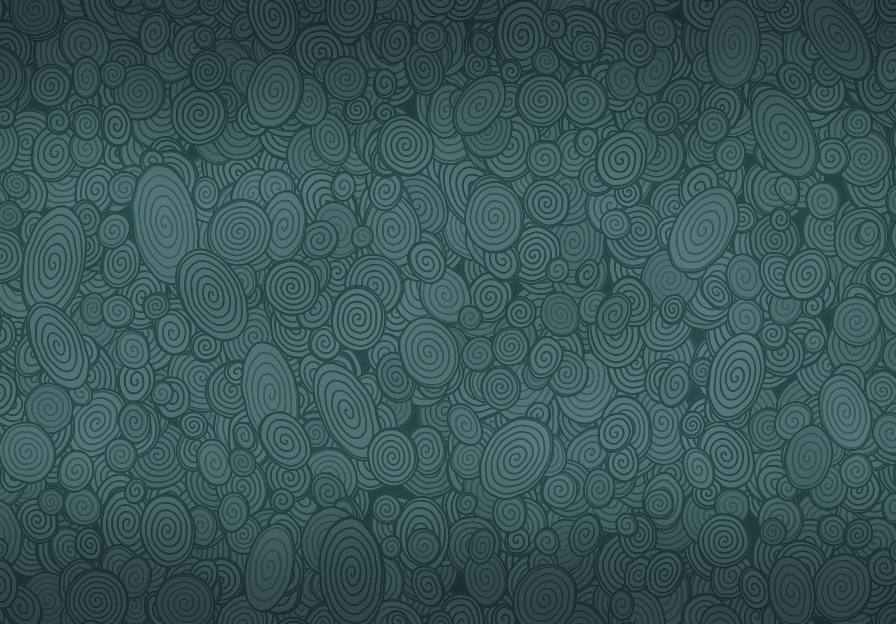
A WebGL 2 fragment shader for this pattern:

```glsl
#version 300 es
precision highp float;
// Overlapping hand-drawn ellipses filled with spiral lines, in muted teal.
// Jittered grids of ellipses are painted back to front, each hiding those below;
// a soft vignette darkens the upper and lower rims.

uniform vec2 u_resolution;
out vec4 fragColor;

const vec3 FILL = vec3(0.325, 0.462, 0.472);
const vec3 INK = vec3(0.155, 0.275, 0.285);
const float TAU = 6.2831853;
const float RING_GAP = 0.0098;      // distance between spiral turns
const float LINE_WIDTH = 0.0031;
const float RIM_WIDTH = 0.0036;
const float JITTER = 0.7;
const float TILT = 1.3;
const float WOBBLE = 0.0022;        // unsteadiness of the drawn lines
const float RIM_SHADE = 0.64;       // brightness at top and bottom
const float MOTTLE = 0.10;

// Per layer: cell size, share of cells used, smallest and largest half width
// (in cells), largest stretch.
const int LAYERS = 4;
const float CELL[LAYERS] = float[](0.075, 0.078, 0.062, 0.100);
const float SHARE[LAYERS] = float[](1.0, 0.75, 0.60, 0.32);
const vec3 SHAPE[LAYERS] = vec3[](vec3(0.55, 0.75, 1.45), vec3(0.36, 0.60, 1.45),
                                  vec3(0.26, 0.50, 1.50), vec3(0.32, 0.52, 2.00));

vec4 hash4(vec3 p) {
  vec4 q = fract(p.xyzx * vec4(0.1031, 0.1030, 0.0973, 0.1099));
  q += dot(q, q.wzxy + 33.33);
  return fract((q.xxyz + q.yzzw) * q.zywx);
}

float cornerSlope(vec2 corner, vec2 offset) {
  float angle = TAU * hash4(vec3(corner, 91.0)).x;
  return dot(vec2(cos(angle), sin(angle)), offset);
}

float gradientNoise(vec2 p) {
  vec2 i = floor(p), f = fract(p);
  vec2 w = f * f * f * (f * (f * 6.0 - 15.0) + 10.0);
  vec2 e = vec2(1.0, 0.0);
  float low = mix(cornerSlope(i, f), cornerSlope(i + e, f - e), w.x);
  float high = mix(cornerSlope(i + e.yx, f - e.yx), cornerSlope(i + 1.0, f - 1.0), w.x);
  return mix(low, high, w.y);
}

float stroke(float dist, float width, float pixel) {
  return 1.0 - smoothstep(-0.6 * pixel, 0.6 * pixel, dist - 0.5 * width);
}

// Returns the ink amount (x) and the coverage (y) of one spiral ellipse.
vec2 spiralEllipse(vec2 q, vec2 radii, vec4 rnd, float pixel) {
  float r = length(q / radii);
  float scale = r / max(length(q / (radii * radii)), 1e-4);
  float edge = (r - 1.0) * scale;

  float turns = floor(radii.x / RING_GAP) + 1.0;
  float spin = rnd.x < 0.5 ? -1.0 : 1.0;
  float phase = r * turns + spin * atan(q.y, q.x) / TAU + rnd.y;
  float ring = abs(fract(phase) - 0.5) * max(scale, 0.5 * radii.x) / turns;

  float wash = 0.22 * rnd.z * rnd.z;
  float strength = mix(0.6, 1.1, rnd.w);
  float spiral = stroke(ring, LINE_WIDTH, pixel) * strength;
  float rim = stroke(abs(edge), RIM_WIDTH, pixel);
  float cover = stroke(edge, RIM_WIDTH, pixel);
  return vec2(max(wash, max(spiral, rim)), cover);
}

void main() {
  float pixel = 1.0 / u_resolution.y;
  vec2 uv = gl_FragCoord.xy / u_resolution;
  vec2 p = gl_FragCoord.xy * pixel;
  vec2 drawn = p + WOBBLE * vec2(gradientNoise(p * 38.0), gradientNoise(p * 38.0 + 57.0));

  // Paint the layers; a fixed scan order keeps overlaps consistent.
  float ink = 1.0;
  for (int layer = 0; layer < LAYERS; layer++) {
    float seed = float(layer) * 7.0 + 3.0;
    float scan = layer % 2 == 0 ? 1.0 : -1.0;
    vec2 grid = drawn / CELL[layer] + seed * 0.37;
    vec2 home = floor(grid);
    for (int n = 0; n < 9; n++) {
      vec2 cell = home + scan * vec2(n % 3 - 1, n / 3 - 1);
      vec4 place = hash4(vec3(cell, seed));
      vec4 look = hash4(vec3(cell, seed + 40.0));
      if (place.w > SHARE[layer]) continue;

      vec2 q = (grid - cell - 0.5 - JITTER * (place.xy - 0.5)) * CELL[layer];
      float angle = TILT * (place.z - 0.5);
      q = mat2(cos(angle), sin(angle), -sin(angle), cos(angle)) * q;
      vec3 shape = SHAPE[layer];
      float halfWidth = mix(shape.x, shape.y, look.x);
      float halfHeight = min(halfWidth * mix(1.03, shape.z, look.y * look.y), 1.1);
      vec4 style = hash4(vec3(cell, seed + 80.0));
      vec2 mark = spiralEllipse(q, vec2(halfWidth, halfHeight) * CELL[layer], style, pixel);
      ink = mix(ink, mark.x, mark.y);
    }
  }

  // Vignette and broad mottling.
  float rise = smoothstep(0.0, 0.30, uv.y) * smoothstep(0.0, 0.34, 1.0 - uv.y);
  float sides = smoothstep(-0.25, 0.2, uv.x) * smoothstep(-0.25, 0.2, 1.0 - uv.x);
  float shade = mix(RIM_SHADE, 1.0, rise) * mix(0.85, 1.0, sides);
  shade *= 1.0 + MOTTLE * gradientNoise(p * 5.0);
  fragColor = vec4(mix(FILL, INK, min(ink, 1.0)) * shade, 1.0);
}
```
